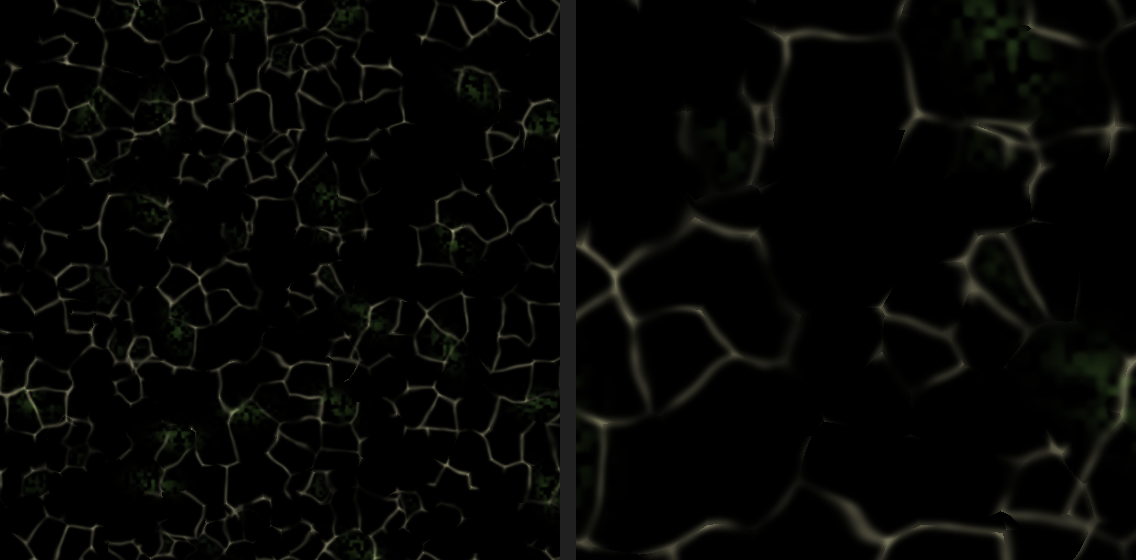
Left: the whole. Right: its middle third, enlarged.
Write a three.js fragment shader that draws this texture.

```glsl
// Dim, broken webs of cell walls scattered in clusters on black, with mossy green specks.
// Voronoi walls are drawn only around cells whose seeds fall inside scattered blobs;
// a finer second web fills the gaps with lone spiky rings.
varying vec2 vUv;

vec2 hash2(vec2 p) {
  vec3 q = fract(p.xyx * vec3(0.1031, 0.1030, 0.0973));
  q += dot(q, q.yzx + 33.33);
  return fract((q.xx + q.yz) * q.zy);
}

float noise(vec2 p) {
  vec2 i = floor(p), f = fract(p);
  f = f * f * (3.0 - 2.0 * f);
  vec2 e = vec2(1.0, 0.0);
  return mix(mix(hash2(i).x, hash2(i + e).x, f.x),
             mix(hash2(i + e.yx).x, hash2(i + e.xx).x, f.x), f.y);
}

// x: signed distance to the nearest blob, y: green glow, z: pale glint
vec3 cluster(vec2 p) {
  const float GRID = 5.6;
  vec2 home = floor(p * GRID);
  vec3 result = vec3(1.0, 0.0, 0.0);
  for (int j = -1; j <= 1; j++)
  for (int i = -1; i <= 1; i++) {
    vec2 id = home + vec2(float(i), float(j));
    vec2 rnd = hash2(id + 71.0);
    vec2 d = p - (id + 0.2 + 0.6 * hash2(id + 13.0)) / GRID;
    float radius = mix(0.028, 0.083, rnd.x);
    result.x = min(result.x, length(d * vec2(0.9, 1.1)) - radius);
    // Tilted, stretched glow placed off the blob centre
    vec2 g = d - (hash2(id + 29.0) - 0.5) * 0.05;
    float turn = 6.283 * rnd.y;
    vec2 axis = vec2(cos(turn), sin(turn));
    g = vec2(dot(g, axis) / 0.038, dot(g, vec2(-axis.y, axis.x)) / 0.02);
    float glow = exp(-dot(g, g));
    result.y += glow * step(0.45, hash2(id + 47.0).x);
    result.z += glow * step(0.8, hash2(id + 47.0).y);
  }
  return result;
}

vec2 seedOf(vec2 id) {
  return id + 0.12 + 0.76 * hash2(id);
}

// Large webs live inside the blobs, small rings well outside them
float isActive(vec2 id, float scale, bool rings) {
  float d = cluster(seedOf(id) / scale).x;
  if (rings) return step(0.026, d) * step(hash2(id + 91.0).x, 0.17);
  return step(d, 0.0);
}

// x: wall brightness, y: fill of the active cell
vec2 web(vec2 uv, float scale, bool rings) {
  vec2 p = uv * scale;
  vec2 home = floor(p), nearId = home, toNear = vec2(9.0);
  for (int j = -1; j <= 1; j++)
  for (int i = -1; i <= 1; i++) {
    vec2 id = home + vec2(float(i), float(j));
    vec2 r = seedOf(id) - p;
    if (dot(r, r) < dot(toNear, toNear)) { toNear = r; nearId = id; }
  }
  float inside = isActive(nearId, scale, rings);
  float walls = 0.0, spurs = 0.0, edge = 9.0, activeGap = 9.0;
  for (int j = -2; j <= 2; j++)
  for (int i = -2; i <= 2; i++) {
    if (i == 0 && j == 0) continue;
    vec2 id = nearId + vec2(float(i), float(j));
    vec2 r = seedOf(id) - p;
    float d = dot(0.5 * (toNear + r), normalize(r - toNear));
    edge = min(edge, d);
    if (d > 0.6) continue;
    float other = isActive(id, scale, rings);
    if (other > 0.5) activeGap = min(activeGap, d);
    // Each wall has its own strength, shared by both of its cells
    vec2 rnd = hash2(nearId + id + 311.0);
    float w = d / scale / 0.0033;
    float line = exp(-w * w) * mix(0.45, 1.0, rnd.y);
    float both = inside * other;
    walls += line * max(inside, other) * step(mix(0.13, 0.45, both), rnd.x);
    spurs += line * (1.0 - max(inside, other)) * step(0.35, rnd.x);
  }
  // Walls between empty cells survive only as short spurs
  walls += spurs * (1.0 - smoothstep(0.06, 0.3, activeGap));
  float fill = inside * smoothstep(0.0, 0.35, edge) * step(0.5, hash2(nearId + 5.0).y);
  return vec2(min(walls, 1.4), fill);
}

void main() {
  vec2 uv = vUv;
  vec2 wobble = vec2(noise(uv * 38.0), noise(uv * 38.0 + 57.0)) - 0.5;
  vec2 p = uv + 0.011 * wobble;

  vec2 large = web(p, 17.0, false);
  vec2 small = web(p + 3.0 / 5.6 * 0.0, 25.0, true);
  vec3 blob = cluster(uv);

  // Uneven brightness breaks the walls into strokes
  float wear = smoothstep(0.12, 0.62, noise(uv * 34.0 + 19.0));
  float wall = (large.x + 0.75 * small.x) * mix(0.12, 1.0, wear);
  wall *= 0.75 + 0.5 * noise(uv * 90.0);

  // Mossy speckle from two sizes of grain
  float grain = noise(uv * 150.0) * 0.65 + noise(uv * 75.0 + 8.0) * 0.35;
  float speck = smoothstep(0.3, 0.8, grain);
  float moss = speck * (blob.y + 0.4 * small.y);

  vec3 color = vec3(0.285, 0.28, 0.22) * wall;
  color += vec3(0.13, 0.2, 0.085) * moss;
  color += vec3(0.3, 0.3, 0.22) * blob.z * wall;
  gl_FragColor = vec4(color, 1.0);
}
```
